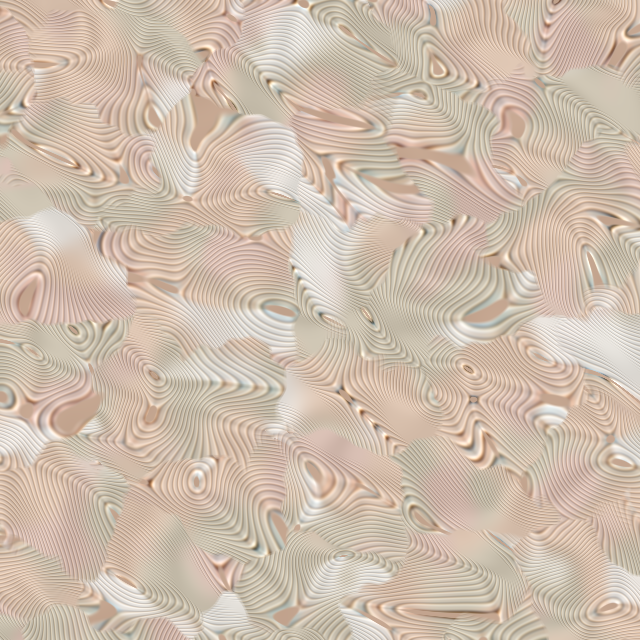
This texture is drawn by a WebGL 1 fragment shader. Its source:

```glsl
precision highp float;
uniform vec2 u_resolution;

float hash(vec2 p) {
  return fract(sin(dot(p, vec2(127.1, 311.7))) * 43758.5453);
}

vec2 hash2(vec2 p) {
  return vec2(hash(p), hash(p + 37.3));
}

float corner(vec2 cell, vec2 offset) {
  float angle = 6.2832 * hash(cell);
  return dot(vec2(cos(angle), sin(angle)), offset);
}

// Gradient noise, roughly -0.7 to 0.7
float noise(vec2 p) {
  vec2 i = floor(p), f = fract(p);
  vec2 u = f * f * f * (f * (f * 6.0 - 15.0) + 10.0);
  vec2 e = vec2(1.0, 0.0);
  return mix(mix(corner(i, f), corner(i + e, f - e), u.x),
             mix(corner(i + e.yx, f - e.yx), corner(i + 1.0, f - 1.0), u.x), u.y);
}

// Shell relief, measured in growth lines
float relief(vec2 p) {
  vec2 q = mat2(0.92, 0.39, -0.39, 0.92) * p;
  q = vec2(q.x * 4.0 + q.y * 1.2, q.y * 6.6);
  q += 0.4 * vec2(noise(q * 0.9 + 7.0), noise(q * 0.9 + 23.0));
  return 33.0 * (noise(q) + 0.14 * noise(q * 2.1 + 11.0));
}

vec3 pearl(vec2 p, vec2 id) {
  vec2 q = p + 9.0 * hash2(id);
  vec2 e = vec2(0.001, 0.0);
  float lines = relief(q);
  vec2 grad = (vec2(relief(q + e), relief(q + e.yx)) - lines) / e.x;
  float slope = length(grad);
  vec2 dir = grad / (slope + 0.01);

  // Body tints and the sheen that follows the slope direction
  float tint = noise(q * 6.0 + 3.0) + 0.35 * (hash(id + 5.0) - 0.5);
  vec3 body = mix(vec3(0.785, 0.75, 0.68), vec3(0.85, 0.755, 0.68), smoothstep(-0.1, 0.22, tint));
  body = mix(body, vec3(0.83, 0.73, 0.685), smoothstep(0.05, 0.35, noise(q * 8.0 + 41.0)));
  float facing = dot(dir, vec2(0.42, 0.91));
  float sheen = smoothstep(0.55, 0.95, facing) * smoothstep(-0.1, 0.2, noise(q * 5.0 + 60.0));
  body = mix(body, vec3(0.90, 0.89, 0.875), 0.85 * sheen);
  body += 0.03 * sin(5.0 * atan(dir.y, dir.x + 0.0001) + 9.0 * tint);

  // Growth lines, each with a dark furrow, a glint and a slight colour fringe
  float fade = 1.0 - smoothstep(0.33, 0.5, slope / min(u_resolution.x, u_resolution.y));
  float flatness = 1.0 - smoothstep(24.0, 40.0, slope);
  float rim = (1.0 - flatness) * (1.0 - smoothstep(40.0, 75.0, slope));
  float gloss = smoothstep(-0.05, 0.3, noise(q * 5.0 + 80.0));
  vec3 furrow = 0.5 + 0.5 * cos(6.2832 * (lines + vec3(0.0, 0.02, 0.045)));
  vec3 glint = 0.5 + 0.5 * cos(6.2832 * (lines + vec3(0.30, 0.32, 0.34)));
  furrow = pow(furrow, vec3(3.0));
  glint = pow(glint, vec3(3.0));
  float gain = fade * (1.0 + rim * (0.3 + 2.0 * gloss));
  vec3 color = body + gain * (0.075 * glint - vec3(0.12, 0.125, 0.13) * furrow);
  color += rim * vec3(0.05, -0.01, -0.04) * sin(3.1416 * lines + 1.0);

  // Smooth tan pools on level ground
  vec3 pool = vec3(0.765, 0.645, 0.56) + 0.04 * noise(q * 14.0);
  return mix(color, pool, flatness);
}

void main() {
  vec2 p = gl_FragCoord.xy / min(u_resolution.x, u_resolution.y);

  // Two nearest overlapping patches with wavy borders
  vec2 s = p * vec2(4.8, 6.0);
  s += 0.4 * vec2(noise(p * 9.0), noise(p * 9.0 + 17.0));
  s += 0.12 * vec2(noise(p * 30.0), noise(p * 30.0 + 29.0));
  vec2 base = floor(s), nearId = base, nextId = base;
  float nearDist = 9.0, nextDist = 9.0;
  for (int y = -1; y <= 1; y++) {
    for (int x = -1; x <= 1; x++) {
      vec2 id = base + vec2(float(x), float(y));
      float d = length(id + hash2(id) - s);
      if (d < nearDist) {
        nextDist = nearDist;
        nextId = nearId;
        nearDist = d;
        nearId = id;
      } else if (d < nextDist) {
        nextDist = d;
        nextId = id;
      }
    }
  }
  float share = 0.5 + 0.5 * smoothstep(0.0, 0.05, nextDist - nearDist);
  vec3 color = mix(pearl(p, nextId), pearl(p, nearId), share);
  gl_FragColor = vec4(clamp(color, 0.0, 1.0), 1.0);
}
```
